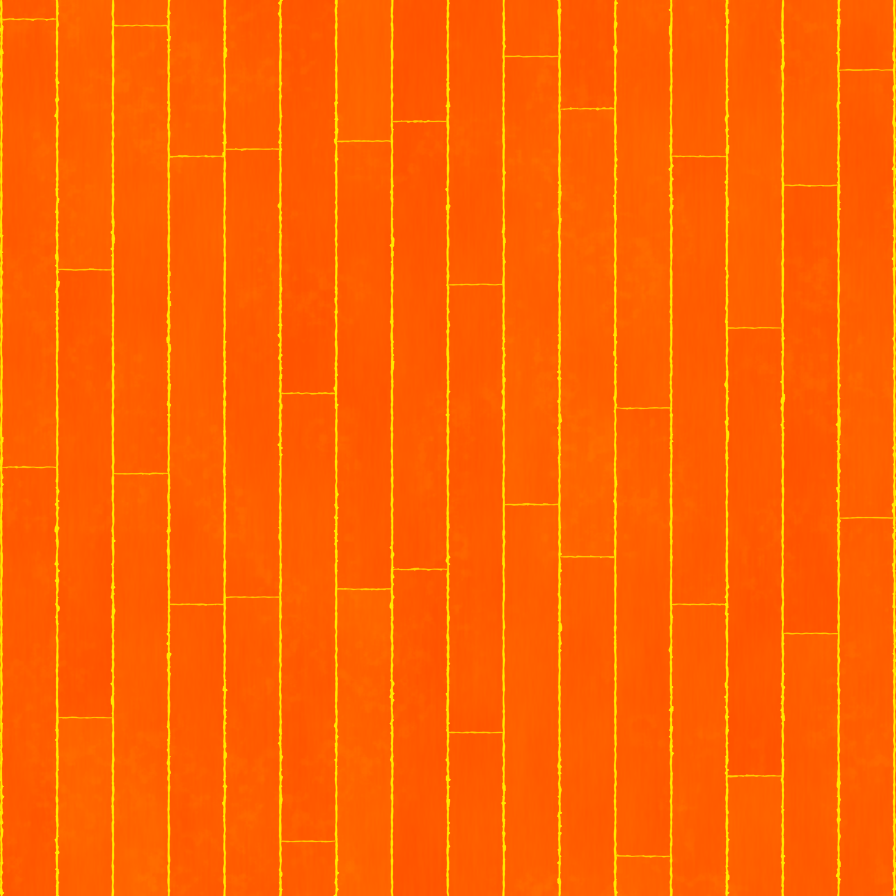
A WebGL 2 fragment shader for this texture:

```glsl
#version 300 es
precision highp float;
// Orange floor of 16 columns of long planks, two planks per column height.
// Each column is shifted by its own offset; worn yellow seams are distance
// bands roughened by noise, over faint vertical grain and soft blotches.
uniform vec2 u_resolution;
out vec4 outColor;

const float COLUMNS = 16.0;
const float ROWS = 2.0;
const float MARGIN = 0.0015;
const float COLUMN_WIDTH = (1.0 - 2.2 * MARGIN) / COLUMNS;
const vec3 DARK_WOOD = vec3(1.0, 0.332, 0.0);
const vec3 LIGHT_WOOD = vec3(1.0, 0.408, 0.0);
const vec3 SEAM_YELLOW = vec3(1.0, 0.91, 0.0);

// Joint position in each column, in plank lengths from the top
const float JOINT_OFFSET[16] = float[16](
  0.043, 0.602, 0.057, 0.349, 0.333, 0.878, 0.315, 0.271,
  0.635, 0.126, 0.243, 0.911, 0.349, 0.732, 0.414, 0.156);

float hash(vec2 p) {
  return fract(sin(dot(p, vec2(127.1, 311.7))) * 43758.55);
}

float valueNoise(vec2 p) {
  vec2 cell = floor(p);
  vec2 f = fract(p);
  f = f * f * (3.0 - 2.0 * f);
  float low = mix(hash(cell), hash(cell + vec2(1.0, 0.0)), f.x);
  float high = mix(hash(cell + vec2(0.0, 1.0)), hash(cell + vec2(1.0)), f.x);
  return mix(low, high, f.y);
}

float fractalNoise(vec2 p) {
  float sum = 0.0;
  float weight = 0.5;
  for (int i = 0; i < 4; i++) {
    sum += weight * valueNoise(p);
    p = p * 2.03 + 17.3;
    weight *= 0.5;
  }
  return sum;
}

// Coverage of a worn line: distance across it, position along it
float wornSeam(float across, float along, float seed, float halfWidth, float pixel) {
  float wobble = (valueNoise(vec2(along * 190.0, seed)) - 0.5) * 0.0008;
  float rough = valueNoise(vec2(along * 330.0, seed + 31.0));
  float side = sign(across) * 13.0;
  float chip = smoothstep(0.65, 1.0, valueNoise(vec2(along * 270.0, seed + 67.0 + side)));
  float cluster = smoothstep(0.25, 0.75, valueNoise(vec2(along * 18.0, seed + 93.0)));
  float width = halfWidth * (0.7 + 0.5 * rough + 1.3 * chip * cluster);
  float soft = max(0.75 * pixel, 0.0006);
  return 1.0 - smoothstep(width - soft, width + soft, abs(across + wobble));
}

// Plank surface: tone per plank, fine grain, and pale scuffed patches
vec3 woodColor(vec2 uv, vec2 plank) {
  vec2 shift = plank * vec2(7.3, 3.9);
  float tone = 0.12 + 0.6 * hash(plank + 4.7);
  float grain = valueNoise(uv * vec2(330.0, 22.0) + shift) - 0.5;
  float fineGrain = valueNoise(uv * vec2(500.0, 110.0) + shift) - 0.5;
  float blotch = fractalNoise(uv * vec2(20.0, 12.0) + shift) - 0.47;
  float broad = valueNoise(uv * vec2(6.0, 5.0) + 9.0) - 0.5;
  float patchMask = smoothstep(0.42, 0.65, fractalNoise(uv * vec2(16.0, 12.0) + 5.0));
  float scuff = patchMask * smoothstep(0.42, 0.75, fractalNoise(uv * 100.0));
  tone += 0.2 * grain + 0.18 * fineGrain + 0.75 * blotch + 0.3 * broad + 0.45 * scuff;
  return mix(DARK_WOOD, LIGHT_WOOD, clamp(tone, -0.1, 1.3));
}

void main() {
  vec2 uv = gl_FragCoord.xy / u_resolution;
  vec2 pixel = 1.0 / u_resolution;

  // Plank cell, counted from the top, inset by a thin margin
  float columnX = (uv.x - MARGIN) / COLUMN_WIDTH;
  float column = clamp(floor(columnX), 0.0, COLUMNS - 1.0);
  float plankY = (1.0 - uv.y) * ROWS - JOINT_OFFSET[int(column)];
  vec2 plank = vec2(column, mod(floor(plankY), ROWS));

  // Nearest long seam and nearest end joint
  float seamIndex = floor(columnX + 0.5);
  float jointIndex = floor(plankY + 0.5);
  float seamX = (columnX - seamIndex) * COLUMN_WIDTH;
  float jointY = (plankY - jointIndex) / ROWS;
  float seamSeed = seamIndex * 5.0 + 2.0;
  float jointSeed = column * 11.0 + mod(jointIndex, ROWS) * 3.0 + 200.0;

  float longSeam = wornSeam(seamX, uv.y, seamSeed, 0.0012, pixel.x);
  float endJoint = 0.8 * wornSeam(jointY, uv.x, jointSeed, 0.0007, pixel.y);

  vec3 color = mix(woodColor(uv, plank), SEAM_YELLOW, max(longSeam, endJoint));
  outColor = vec4(color, 1.0);
}
```
